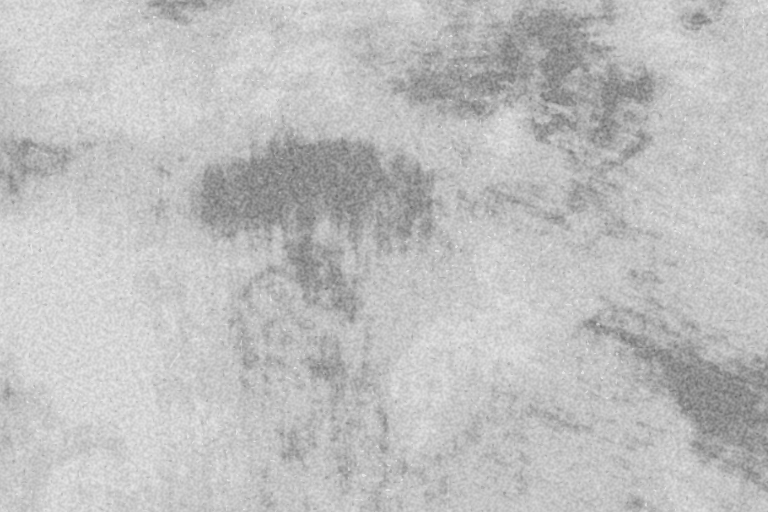
Give the GLSL for this texture, as a WebGL 2 fragment shader.

```glsl
#version 300 es
precision highp float;
// Worn grey plaster: warped gradient-noise clouds form soft stains, brushed
// streaks run in three directions, and fine grain, flecks and faint scratches
// break up the surface. Lengths are in units of the canvas height.

uniform vec2 u_resolution;
out vec4 fragColor;

float hash(vec2 cell) {
  uvec2 q = uvec2(ivec2(cell)) * uvec2(1597u, 3571u);
  uint n = (q.x ^ (q.y << 7)) * 747796u + q.y * 2891u;
  n = (n ^ (n >> 15)) * 277803u;
  n = (n ^ (n >> 13)) * 668265u;
  return float((n ^ (n >> 16)) & 65535u) / 65536.0;
}

float gradientDot(vec2 cell, vec2 offset) {
  float angle = 6.2832 * hash(cell);
  return dot(vec2(cos(angle), sin(angle)), offset);
}

float noise(vec2 p) {
  vec2 i = floor(p), f = p - i;
  vec2 w = f * f * f * (f * (f * 6.0 - 15.0) + 10.0);
  vec2 e = vec2(1.0, 0.0);
  return mix(
    mix(gradientDot(i, f), gradientDot(i + e, f - e), w.x),
    mix(gradientDot(i + e.yx, f - e.yx), gradientDot(i + 1.0, f - 1.0), w.x), w.y);
}

mat2 rotation(float a) {
  return mat2(cos(a), sin(a), -sin(a), cos(a));
}

float fbm(vec2 p, int octaves) {
  float sum = 0.0, amplitude = 1.0;
  for (int i = 0; i < octaves; i++) {
    sum += amplitude * noise(p);
    p = rotation(0.6) * p * 2.03 + 17.3;
    amplitude *= 0.55;
  }
  return sum;
}

// Brush marks stretched along the given angle
float streaks(vec2 p, float angle) {
  vec2 q = rotation(-angle) * p;
  q.y += 0.02 * noise(q * 4.0);
  return noise(q * vec2(4.0, 28.0)) + 0.7 * noise(q * vec2(9.0, 63.0) + 31.0)
       + 0.5 * noise(q * vec2(20.0, 120.0) + 57.0);
}

// Short, slightly bowed hairlines scattered over the wall
float scratches(vec2 p) {
  float sum = 0.0;
  for (float k = 0.0; k < 16.0; k++) {
    vec2 center = vec2(1.5 * hash(vec2(k, 201.0)), hash(vec2(k, 202.0)));
    vec2 q = rotation(-3.1416 * hash(vec2(k, 203.0))) * (p - center);
    float reach = 0.04 + 0.09 * hash(vec2(k, 204.0));
    float bow = q.y - 1.5 * (hash(vec2(k, 205.0)) - 0.5) * q.x * q.x;
    float line = 1.0 - smoothstep(0.0005, 0.003, abs(bow));
    sum += line * (1.0 - smoothstep(0.3 * reach, reach, abs(q.x)));
  }
  return sum;
}

void main() {
  vec2 p = gl_FragCoord.xy / u_resolution.y;

  // Clouds and a dark sash that bends down to the right
  vec2 warp = vec2(fbm(p * 3.0 + 5.0, 3), fbm(p * 3.0 + 43.0, 3));
  float clouds = fbm(p * vec2(2.6, 3.2) + 0.5 * warp + 9.0, 5);
  float sashHeight = 0.63 - 0.85 * max(p.x - 0.93, 0.0) + 0.09 * warp.x;
  float sash = exp(-pow((p.y - sashHeight) / 0.13, 2.0));

  // Vertical brushing at left, sloping at right, level near the top
  float right = smoothstep(0.75, 1.05, p.x + 0.15 * warp.y);
  float top = smoothstep(0.7, 0.95, p.y + 0.1 * warp.x);
  float brushed = mix(streaks(p, 1.56), streaks(p + 3.0, -0.42), right);
  brushed = mix(brushed, streaks(p + 7.0, 0.04), top);

  // Ragged blotches clustered in the upper right
  vec2 cluster = (p - vec2(1.12, 0.81)) / vec2(0.17, 0.12);
  float blotches = smoothstep(0.0, 0.22, fbm(p * 15.0 + warp, 4))
                 * exp(-dot(cluster, cluster));

  // Total wear: positive is stained, negative is rubbed pale
  float mottle = fbm(p * 34.0 + 71.0, 4);
  float wear = clouds + 0.42 * sash + 0.3 * brushed + 0.28 * mottle + 0.5 * blotches;
  wear -= 0.24 * (1.0 - smoothstep(0.0, 0.7, p.x));
  float stain = smoothstep(0.02, 0.8, wear);
  float pale = smoothstep(0.0, 0.55, -wear);
  float tone = 0.772 - 0.22 * stain + 0.065 * pale;

  // Grain, pits, pale flecks and scratches
  float grain = noise(rotation(0.5) * p * 155.0) + 0.6 * noise(rotation(1.1) * p * 85.0 + 13.0);
  tone += (0.09 + 0.05 * stain) * grain;
  float fleckArea = smoothstep(-0.1, 0.3, noise(p * 5.0 + 91.0));
  tone += 0.13 * fleckArea * smoothstep(0.36, 0.55, noise(p * 105.0 + 29.0));
  tone -= 0.08 * smoothstep(0.38, 0.55, noise(p * 95.0 + 83.0));
  tone += 0.05 * scratches(p) * (0.6 + 0.8 * grain);

  fragColor = vec4(vec3(clamp(tone, 0.38, 0.89)), 1.0);
}
```
